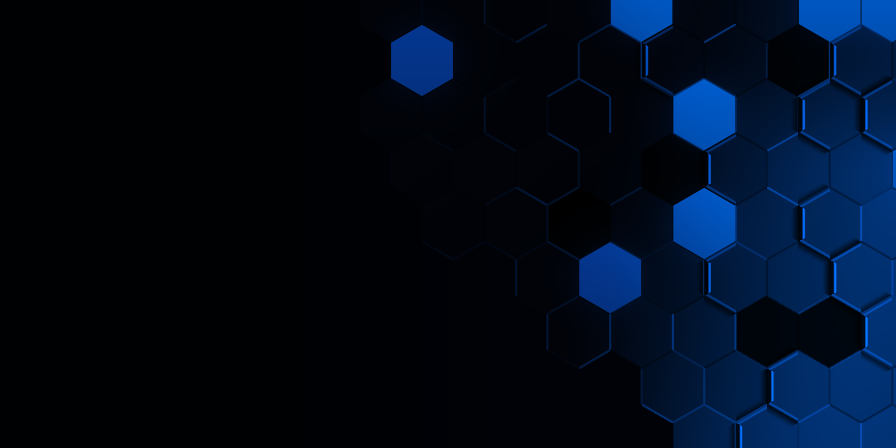
Give the GLSL for this background, as a Shadertoy shader.

```glsl
// A wall of dark blue hexagonal tiles that fades to black on the left.
// Each pixel finds its hexagon and the neighbour across the nearest edge;
// tile kinds (lit, raised, pit, plain) set the face, rim and shadow.

#define TILE_WIDTH 0.1400
#define GRID_ORIGIN vec2(1.362, 0.380)
#define RIM_WIDTH 0.016
#define RIM_INSET 0.085
#define SEAM_WIDTH 0.012
#define GLOW_STRENGTH 0.10
#define TILE_BLUE vec3(0.0, 0.185, 0.42)
#define RIM_BLUE vec3(0.02, 0.38, 0.90)
#define LIT_DEEP vec3(0.015, 0.20, 0.53)
#define LIT_BRIGHT vec3(0.0, 0.335, 0.75)

const int PLAIN = 0, LIT = 1, RAISED = 2, PIT = 3;
const int LIT_END = 8, RAISED_END = 19, SPECIAL_END = 24;
const float ROW_STEP = 0.8660254;

// Grid addresses: lit tiles, then raised tiles, then pits
const vec2 SPECIAL[24] = vec2[24](
    vec2(0, 0), vec2(1, 1), vec2(0, 3), vec2(-5, 4),
    vec2(-2, 5), vec2(1, 5), vec2(2, 5), vec2(4, 2),
    vec2(2, 3), vec2(3, 3), vec2(2, 4), vec2(4, 0),
    vec2(2, 0), vec2(5, -1), vec2(4, -2), vec2(4, -3),
    vec2(1, 2), vec2(3, 1), vec2(-1, 4),
    vec2(-1, 1), vec2(0, 2), vec2(1, 4), vec2(3, -1), vec2(4, -1));

float hash(vec2 p) {
    return fract(sin(dot(p, vec2(127.1, 311.7))) * 43758.55);
}

// Skewed grid address to tile centre, and back
vec2 tileCentre(vec2 id) {
    return vec2(id.x + 0.5 * id.y, id.y * ROW_STEP);
}

vec2 tileId(vec2 centre) {
    float row = round(centre.y / ROW_STEP);
    return vec2(round(centre.x - 0.5 * row), row);
}

int tileKind(vec2 id) {
    for (int k = 0; k < SPECIAL_END; k++) {
        if (distance(SPECIAL[k], id) < 0.5)
            return k < LIT_END ? LIT : (k < RAISED_END ? RAISED : PIT);
    }
    return PLAIN;
}

// Tiles exist right of a border that slants toward the lower right
float tilePresence(vec2 centre) {
    vec2 c = GRID_ORIGIN + centre * TILE_WIDTH;
    return step(max(0.86, 1.508 - 1.02 * c.y), c.x);
}

// Ambient light grows to the right and dims near the top
float ambient(vec2 uv) {
    float light = smoothstep(1.30, 2.05, uv.x + 0.25 * (0.5 - uv.y));
    return light * (1.0 - 0.5 * smoothstep(0.6, 0.9, uv.y));
}

float stripe(float d, float halfWidth, float aa) {
    return 1.0 - smoothstep(halfWidth - aa * 0.5, halfWidth + aa, abs(d));
}

void mainImage(out vec4 fragColor, in vec2 fragCoord) {
    vec2 uv = fragCoord / iResolution.y;
    vec2 p = (uv - GRID_ORIGIN) / TILE_WIDTH;
    float aa = 1.0 / (iResolution.y * TILE_WIDTH);

    // Nearest centre from two interleaved rectangular grids
    vec2 cell = vec2(1.0, 2.0 * ROW_STEP);
    vec2 a = p - cell * round(p / cell);
    vec2 b = p - cell * 0.5;
    b -= cell * round(b / cell);
    vec2 local = dot(a, a) < dot(b, b) ? a : b;
    vec2 id = tileId(p - local);
    vec2 centre = tileCentre(id);

    // Nearest edge and the tile behind it
    float sector = radians(60.0);
    float angle = round(atan(local.y, local.x + 1e-5) / sector) * sector;
    vec2 normal = vec2(cos(angle), sin(angle));
    float edge = 0.5 - dot(local, normal);
    vec2 otherId = tileId(centre + normal);
    int kind = tileKind(id);
    int other = tileKind(otherId);
    float present = tilePresence(centre);
    float nearTiles = max(present, tilePresence(centre + normal));
    float light = ambient(uv);

    // Background and tile faces
    vec3 color = vec3(0.0, 0.002, 0.010)
        + vec3(0.0, 0.006, 0.020) * smoothstep(0.4, 1.4, uv.x);
    vec3 face = TILE_BLUE * light + vec3(0.002, 0.010, 0.032);
    face *= 0.92 + 0.16 * hash(id) + 0.12 * dot(local, vec2(-0.5, 0.6));
    if (kind == PIT) face *= 0.14;
    color = mix(color, face, present);

    // Soft blue spill around lit tiles
    for (int k = 0; k < LIT_END; k++) {
        float reach = max(length(p - tileCentre(SPECIAL[k])) - 0.5, 0.0);
        color += LIT_DEEP * GLOW_STRENGTH * exp(-reach * 5.0) * present;
    }

    // Shadow cast leftward by raised tiles, then the dark seam
    if (other == RAISED && normal.x > 0.1)
        color *= mix(0.35, 1.0, smoothstep(0.0, 0.14, edge));
    color *= mix(1.0, 0.6 + 0.4 * smoothstep(0.0, 0.03, edge), present);

    // Thin lines on a random share of the shared edges
    float chance = hash(id + otherId + 3.7);
    float seam = stripe(edge, SEAM_WIDTH, aa) * smoothstep(0.35, 1.0, chance);
    if (kind == PIT && other == PIT) seam = 0.0;
    color += RIM_BLUE * seam * nearTiles * 0.5
        * smoothstep(0.75, 1.7, uv.x);

    // Raised tiles: dark side wall and a bright rim facing left
    if (kind == RAISED) {
        float facing = smoothstep(0.1, 1.0, -normal.x);
        float inset = RIM_INSET * facing;
        color *= 1.0 - 0.8 * facing * (1.0 - smoothstep(inset - aa, inset, edge));
        color += RIM_BLUE * facing * 0.75 * stripe(edge - inset, RIM_WIDTH, aa);
    }

    // Lit tiles
    if (kind == LIT) {
        float heat = smoothstep(1.45, 1.9, uv.x + 0.4 * uv.y);
        vec3 lit = mix(LIT_DEEP, LIT_BRIGHT, heat) * (1.0 + 0.12 * local.y);
        color = mix(color, lit, smoothstep(0.0, aa, edge));
    }

    fragColor = vec4(clamp(color, 0.0, 1.0), 1.0);
}
```
